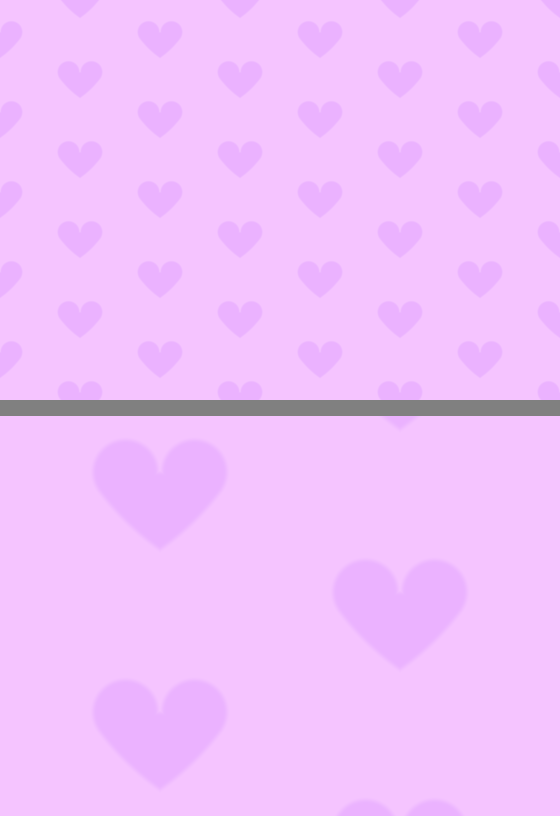
Top, the full canvas; bottom, a detail of the centre.
Write a Shadertoy shader that draws this pattern.

```glsl
// Half-drop repeat of flat lilac hearts on a pale pink ground.
// Each heart is a signed distance: two round lobes, joined to the tip by
// large arcs that run on smoothly from the lobes.

#define GROUND_COLOR vec3(0.96, 0.77, 1.00)
#define HEART_COLOR  vec3(0.92, 0.70, 1.00)
#define PITCH        0.2      // column and row spacing, in canvas heights
#define ROW_OFFSET   0.099    // height of the lobe centres in odd columns, in rows
#define HALF_WIDTH   0.0557   // half the heart width, in canvas heights
#define EDGE_SOFT    0.003    // half the edge blur, in canvas heights
#define LOBE_X       0.515    // lobe centre, in heart half widths
#define LOBE_RADIUS  0.485
#define TIP_Y        -1.16
#define TIP_SLOPE    0.61     // rise of the sides at the tip, in radians

// Signed distance to a heart of half width 1, lobe centres on y = 0.
float heartDistance(vec2 p) {
    p.x = abs(p.x);
    vec2 lobe = vec2(LOBE_X, 0.0);
    vec2 tip = vec2(0.0, TIP_Y);

    // Side arc through the tip, internally tangent to the lobe.
    vec2 normal = vec2(sin(TIP_SLOPE), -cos(TIP_SLOPE));
    vec2 toTip = tip - lobe;
    float arcRadius = 0.5 * (dot(toTip, toTip) - LOBE_RADIUS * LOBE_RADIUS)
                    / (dot(toTip, normal) - LOBE_RADIUS);
    vec2 arcCenter = tip - arcRadius * normal;

    // Body lies inside the arc, below the lobe centres and the tangency ray.
    vec2 ray = normalize(lobe - arcCenter);
    float aboveRay = dot(p - lobe, vec2(-ray.y, ray.x));
    float body = max(length(p - arcCenter) - arcRadius, max(p.y, aboveRay));

    return min(length(p - lobe) - LOBE_RADIUS, body);
}

// Position relative to the nearest heart, with even columns shifted half a row.
vec2 halfDropCell(vec2 p) {
    vec2 grid = p / PITCH;
    float column = floor(grid.x + 0.5);
    float drop = ROW_OFFSET + 0.5 * (1.0 - mod(column, 2.0));
    // The wrap is centred on the middle of the heart's height.
    float middle = 0.5 * (TIP_Y + LOBE_RADIUS) * HALF_WIDTH / PITCH;
    float y = fract(grid.y - drop - middle + 0.5) - 0.5 + middle;
    return PITCH * vec2(grid.x - column, y);
}

void mainImage(out vec4 fragColor, in vec2 fragCoord) {
    vec2 p = fragCoord / iResolution.y;
    float d = heartDistance(halfDropCell(p) / HALF_WIDTH) * HALF_WIDTH;

    float soft = max(EDGE_SOFT, 0.75 / iResolution.y);
    float cover = 1.0 - smoothstep(-soft, soft, d);
    fragColor = vec4(mix(GROUND_COLOR, HEART_COLOR, cover), 1.0);
}
```
